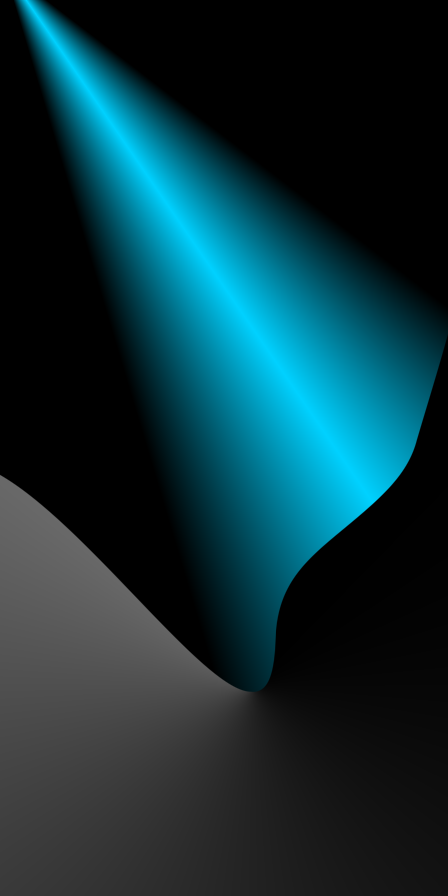
This background is drawn by a WebGL 2 fragment shader. Its source:

```glsl
#version 300 es
precision highp float;

#define BEAM_COLOR vec3(0.0, 0.82, 1.0)
#define BEAM_APEX vec2(0.008, 2.073)
#define BEAM_ANGLE -55.4
#define BEAM_HALF_WIDTH 18.0
#define SHEET_CENTER vec2(0.565, 0.469)
#define SHEET_BRIGHT 0.41
#define SHEET_FALLOFF 1.8
#define SHEET_START 140.0
#define SHEET_SWEEP 280.0

uniform vec2 u_resolution;
out vec4 fragColor;

// Rim of the sheet: cubic curves sharing end points, x always increasing
const int SEGMENTS = 5;
const vec2 RIM[16] = vec2[16](
    vec2(0.0, 0.940), vec2(0.195, 0.828), vec2(0.456, 0.456),
    vec2(0.560, 0.456), vec2(0.604, 0.451), vec2(0.612, 0.510),
    vec2(0.615, 0.568), vec2(0.617, 0.703), vec2(0.690, 0.755),
    vec2(0.781, 0.831), vec2(0.859, 0.896), vec2(0.911, 0.945),
    vec2(0.930, 1.016), vec2(0.948, 1.078), vec2(0.979, 1.177),
    vec2(1.001, 1.258));

vec2 cubic(vec2 a, vec2 b, vec2 c, vec2 d, float t) {
    float s = 1.0 - t;
    return s * s * s * a + 3.0 * s * t * (s * b + t * c) + t * t * t * d;
}

vec2 cubicTangent(vec2 a, vec2 b, vec2 c, vec2 d, float t) {
    float s = 1.0 - t;
    return s * s * (b - a) + 2.0 * s * t * (c - b) + t * t * (d - c);
}

// Approximate signed distance to the rim, positive above it
float rimDistance(vec2 p) {
    int first = 0;
    for (int i = 1; i < SEGMENTS; i++) {
        if (p.x >= RIM[3 * i].x) first = 3 * i;
    }
    vec2 a = RIM[first], b = RIM[first + 1];
    vec2 c = RIM[first + 2], d = RIM[first + 3];

    // Bisect for the curve parameter at this x
    float low = 0.0, high = 1.0;
    for (int i = 0; i < 18; i++) {
        float mid = 0.5 * (low + high);
        if (cubic(a, b, c, d, mid).x < p.x) low = mid;
        else high = mid;
    }
    float t = 0.5 * (low + high);
    vec2 tangent = normalize(cubicTangent(a, b, c, d, t));
    return (p.y - cubic(a, b, c, d, t).y) * tangent.x;
}

float angleOf(vec2 v) {
    return degrees(atan(v.y, v.x));
}

// Cone of light fading linearly with angle from its axis
vec3 beam(vec2 p) {
    float offset = abs(angleOf(p - BEAM_APEX) - BEAM_ANGLE);
    return BEAM_COLOR * max(0.0, 1.0 - offset / BEAM_HALF_WIDTH);
}

// Grey conic shading, darkening counterclockwise around the rim's low point
vec3 sheet(vec2 p) {
    float angle = mod(angleOf(p - SHEET_CENTER) - 90.0, 360.0) + 90.0;
    float light = 1.0 - (angle - SHEET_START) / SHEET_SWEEP;
    return vec3(SHEET_BRIGHT * pow(clamp(light, 0.0, 1.05), SHEET_FALLOFF));
}

void main() {
    // The canvas spans 1 by 2 units
    vec2 p = gl_FragCoord.xy / u_resolution * vec2(1.0, 2.0);
    float pixel = 1.0 / u_resolution.x;
    float above = smoothstep(-0.75 * pixel, 0.75 * pixel, rimDistance(p));
    fragColor = vec4(mix(sheet(p), beam(p), above), 1.0);
}
```
